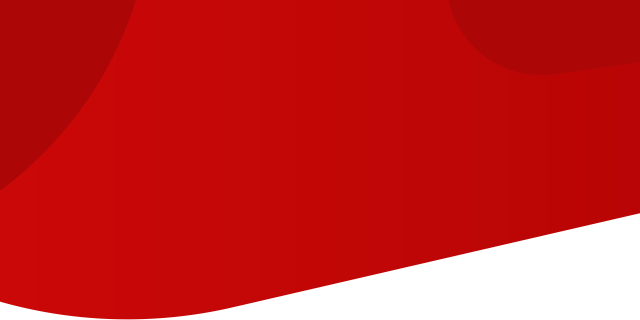
A Shadertoy shader for this background:

```glsl
const vec3 WHITE = vec3(1.0);
const vec3 RED_LEFT = vec3(0.795, 0.030, 0.030);
const vec3 RED_RIGHT = vec3(0.725, 0.020, 0.020);
const vec3 DARK_RED = vec3(0.680, 0.025, 0.022);

// Signed distance to a disc
float discDistance(vec2 p, vec2 center, float radius) {
    return length(p - center) - radius;
}

// Signed distance to a bowl: a round lower left, then a tangent line rising right
float bowlDistance(vec2 p, vec2 center, float radius, float slope) {
    vec2 along = normalize(vec2(1.0, slope));
    vec2 outward = vec2(along.y, -along.x);
    vec2 q = p - center;
    float lineDistance = dot(q, outward) - radius;
    return dot(q, along) > 0.0 ? lineDistance : discDistance(p, center, radius);
}

// Antialiased coverage of a shape
float coverage(float dist, float pixel) {
    return clamp(0.5 - dist / pixel, 0.0, 1.0);
}

void mainImage(out vec4 fragColor, in vec2 fragCoord) {
    // Canvas units: height is 1
    float pixel = 1.0 / iResolution.y;
    vec2 p = fragCoord * pixel;
    float across = fragCoord.x / iResolution.x;

    // Red panel with two darker overlays
    vec3 panel = mix(RED_LEFT, RED_RIGHT, across);
    float leftDisc = discDistance(p, vec2(-0.703, 1.354), 1.182);
    float rightBowl = bowlDistance(p, vec2(1.693, 1.064), 0.299, 0.141);
    panel = mix(panel, DARK_RED, coverage(min(leftDisc, rightBowl), pixel));

    // Sweeping lower edge over white
    float panelShape = bowlDistance(p, vec2(0.398, 1.460), 1.458, 0.231);
    vec3 color = mix(WHITE, panel, coverage(panelShape, pixel));

    fragColor = vec4(color, 1.0);
}
```
